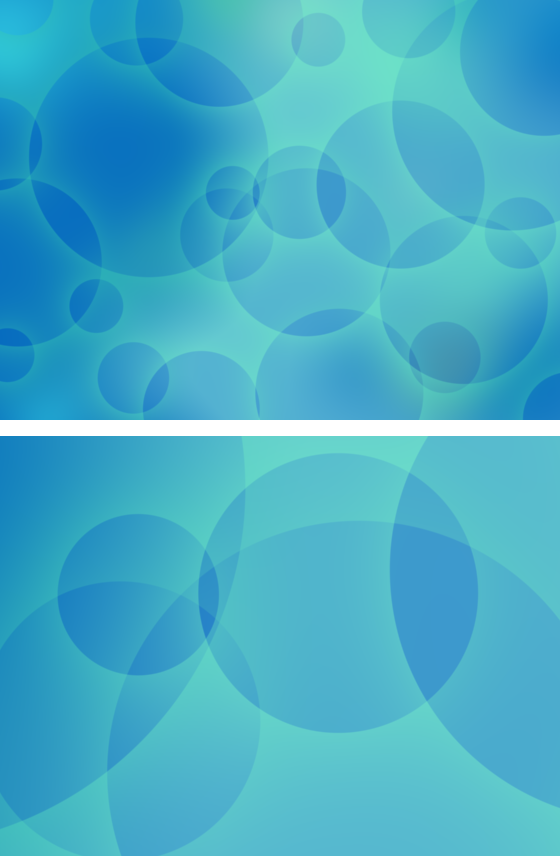
Top, the full canvas; bottom, a detail of the centre.
Give the GLSL for this background, as a Shadertoy shader.

```glsl
const vec2  GRID         = vec2(6.0, 4.0);   // one disc per cell
const float SPREAD       = 1.10;             // grid overhang past the canvas
const float JITTER       = 0.75;
const float DISC_TINT    = 0.15;
const float GLOW_AMOUNT  = 0.50;
const float GLOW_WIDTH   = 0.05;

const vec3 DEEP_BLUE  = vec3(0.03, 0.44, 0.75);
const vec3 UPPER_BLUE = vec3(0.09, 0.60, 0.81);
const vec3 PALE_BLUE  = vec3(0.37, 0.73, 0.84);
const vec3 DISC_BLUE  = vec3(0.01, 0.36, 0.75);
const vec3 DARK_GLOW  = vec3(0.18, 0.72, 0.71);
const vec3 LIGHT_GLOW = vec3(0.42, 0.88, 0.78);
const vec3 MINT       = vec3(0.45, 0.92, 0.78);
const vec3 CYAN       = vec3(0.20, 0.83, 0.90);
const vec3 GREEN      = vec3(0.32, 0.84, 0.64);
const vec3 PEARL      = vec3(0.62, 0.88, 0.80);
const vec3 OLIVE      = vec3(0.42, 0.63, 0.56);

vec2 hash2(vec2 p) {
    vec3 q = fract(p.xyx * vec3(0.1031, 0.1030, 0.0973));
    q += dot(q, q.yzx + 33.33);
    return fract((q.xx + q.yz) * q.zy);
}

float blob(vec2 p, vec2 centre, float radius) {
    vec2 d = (p - centre) / radius;
    return exp(-dot(d, d));
}

// Slow layered sines that bend the soft gradients
vec2 warp(vec2 p) {
    return p + 0.030 * sin(p.yx * vec2(7.0, 6.0) + vec2(0.4, 2.1))
             + 0.014 * sin(p.yx * vec2(15.0, 13.0) + vec2(1.7, 0.3));
}

// 0 in the deep blue regions, 1 in the pale ones
float lightness(vec2 p) {
    float v = smoothstep(0.36, 0.66, p.x);
    v += 0.75 * blob(p, vec2(0.42, 0.10), 0.17);
    v -= 0.95 * blob(p, vec2(1.30, 0.08), 0.25);
    v -= 0.95 * blob(p, vec2(1.38, 0.88), 0.19);
    v -= 0.60 * blob(p, vec2(1.14, 1.02), 0.12);
    v -= 0.30 * blob(p, vec2(0.87, 0.13), 0.11);
    return clamp(v, 0.0, 1.0);
}

vec3 backdrop(vec2 p, float light) {
    vec3 dark = mix(DEEP_BLUE, UPPER_BLUE, smoothstep(0.62, 1.0, p.y));
    vec3 col = mix(dark, PALE_BLUE, light);
    col = mix(col, CYAN,  0.85 * blob(p, vec2(0.03, 0.94), 0.14));
    col = mix(col, CYAN,  0.45 * blob(p, vec2(0.14, 0.02), 0.10));
    col = mix(col, GREEN, 0.80 * blob(p, vec2(0.56, 1.01), 0.13));
    col = mix(col, GREEN, 0.35 * blob(p, vec2(0.38, 0.36), 0.12));
    col = mix(col, MINT,  0.80 * blob(p, vec2(0.98, 0.88), 0.20));
    col = mix(col, MINT,  0.65 * blob(p, vec2(1.14, 0.36), 0.16));
    col = mix(col, PEARL, 0.65 * blob(p, vec2(0.72, 0.95), 0.11));
    col = mix(col, PEARL, 0.25 * blob(p, vec2(0.95, 0.58), 0.09));
    col = mix(col, OLIVE, 0.60 * blob(p, vec2(1.08, 0.16), 0.12));
    return col;
}

// A few fixed sizes, shared out by rank so large discs stay apart
float discRadius(float rank) {
    if (rank < 4.0)  return 0.064;
    if (rank < 8.0)  return 0.085;
    if (rank < 14.0) return 0.111;
    if (rank < 15.0) return 0.139;
    return rank > 18.0 && mod(rank, 4.0) > 2.5 ? 0.285 : 0.200;
}

void mainImage(out vec4 fragColor, in vec2 fragCoord) {
    vec2 canvas = iResolution.xy / iResolution.y;
    vec2 p = fragCoord / iResolution.y;
    float pixel = 1.0 / iResolution.y;

    vec2 soft = warp(p * vec2(1.3333 / canvas.x, 1.0));
    float light = lightness(soft);
    vec3 col = backdrop(soft, light);
    vec3 glowColour = mix(DARK_GLOW, LIGHT_GLOW, light);

    // Translucent discs, each with an outer glow
    float count = GRID.x * GRID.y;
    for (float i = 0.0; i < count; i++) {
        vec2 cell = vec2(mod(i, GRID.x), floor(i / GRID.x));
        vec2 spot = (cell + 0.5 + JITTER * (hash2(cell + 3.0) - 0.5)) / GRID;
        vec2 centre = ((spot - 0.5) * SPREAD + 0.5) * canvas;
        float d = length(p - centre) - discRadius(mod(i * 7.0, count));

        float inside = 1.0 - smoothstep(-pixel, pixel, d);
        float glow = GLOW_AMOUNT * exp(-max(d, 0.0) / GLOW_WIDTH);
        col = mix(col, glowColour, glow * (1.0 - inside));
        col = mix(col, DISC_BLUE, DISC_TINT * inside);
    }
    fragColor = vec4(col, 1.0);
}
```
